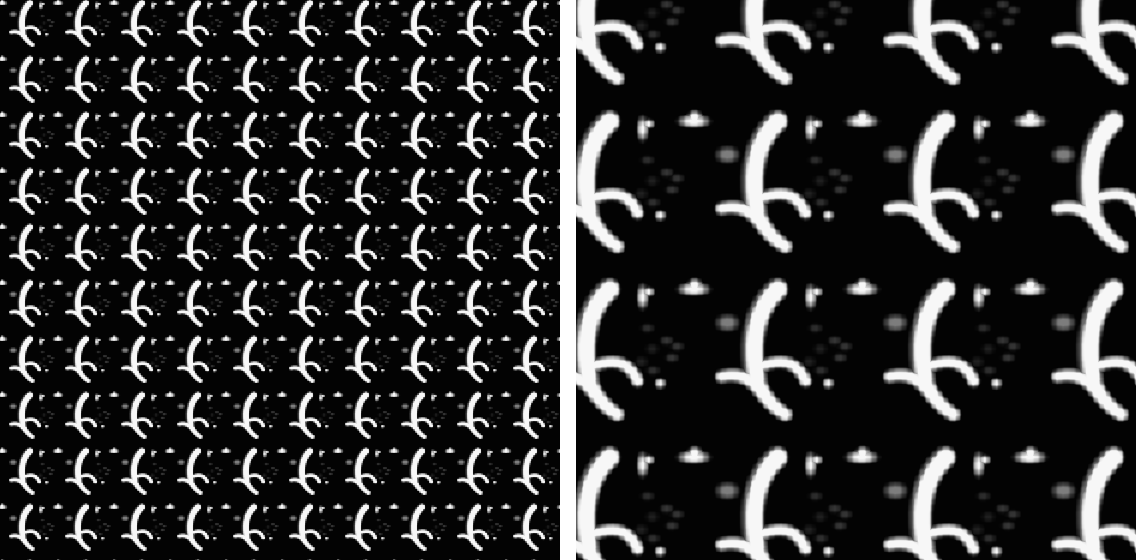
Left: the whole. Right: its middle third, enlarged.
This pattern is drawn by a Shadertoy shader. Its source:

```glsl
// A 10 by 10 grid of one brushed white glyph with stray ink specks on black.
// Strokes are tapered Bezier curves measured by distance; a softened stair
// warp gives them coarse, stepped edges. Every cell wraps, so the sheet tiles.

#define REPEATS 10.0
#define STEPS 28.0
#define STEPPING 0.65
#define EDGE 0.019
#define PAPER vec3(0.01)
#define INK vec3(0.97)
#define FAINT_SPECKS 7
#define SEAM_Y 0.08

float hash(float n) {
    return fract(sin(n * 127.1) * 43758.5453);
}

// Partly snaps a coordinate to a coarse grid while staying continuous.
vec2 stairWarp(vec2 p) {
    vec2 g = p * STEPS;
    vec2 stepped = floor(g) + smoothstep(0.2, 0.8, fract(g));
    return mix(p, stepped / STEPS, STEPPING);
}

vec2 bezier(vec2 a, vec2 b, vec2 c, float t) {
    return mix(mix(a, b, t), mix(b, c, t), t);
}

// Distance to a curved stroke whose radius runs from r.x to r.y.
float strokeDist(vec2 p, vec2 a, vec2 b, vec2 c, vec2 r) {
    const int SEGMENTS = 10;
    float d = 1e3;
    vec2 from = a;
    for (int i = 0; i < SEGMENTS; i++) {
        float t = float(i + 1) / float(SEGMENTS);
        vec2 to = bezier(a, b, c, t);
        vec2 along = to - from;
        float h = clamp(dot(p - from, along) / dot(along, along), 0.0, 1.0);
        float radius = mix(r.x, r.y, (float(i) + h) / float(SEGMENTS));
        d = min(d, length(p - from - along * h) - radius);
        from = to;
    }
    return d;
}

// Approximate distance to an ellipse, wrapped around the cell.
float speckDist(vec2 p, vec2 center, vec2 size) {
    vec2 d = p - center;
    d -= round(d);
    return (length(d / size) - 1.0) * min(size.x, size.y);
}

float coverage(float d, float soft) {
    return 1.0 - smoothstep(-soft, soft, d);
}

float spine(vec2 p) {
    return strokeDist(p, vec2(0.535, 0.945), vec2(0.345, 0.77),
                      vec2(0.41, 0.41), vec2(0.056, 0.052));
}

float glyphDist(vec2 p) {
    float d = spine(p);
    // Tail, left arm and hooked right arm
    d = min(d, strokeDist(p, vec2(0.40, 0.42), vec2(0.46, 0.27),
                          vec2(0.58, 0.20), vec2(0.048, 0.036)));
    d = min(d, strokeDist(p, vec2(0.20, 0.425), vec2(0.34, 0.46),
                          vec2(0.43, 0.34), vec2(0.032, 0.038)));
    return min(d, strokeDist(p, vec2(0.40, 0.47), vec2(0.62, 0.58),
                             vec2(0.70, 0.40), vec2(0.03, 0.033)));
}

float brightSpecks(vec2 p) {
    // Flat blob with a bump, over the cell side
    float d = speckDist(p, vec2(0.035, 0.945), vec2(0.075, 0.03));
    d = min(d, speckDist(p, vec2(0.04, 0.97), vec2(0.035, 0.03)));
    // Small upright tick with a spur
    d = min(d, speckDist(p, vec2(0.73, 0.90), vec2(0.025, 0.055)));
    d = min(d, speckDist(p, vec2(0.765, 0.93), vec2(0.025, 0.022)));
    // Dot beside the hooked arm
    return min(d, speckDist(p, vec2(0.835, 0.385), vec2(0.024)));
}

void mainImage(out vec4 fragColor, in vec2 fragCoord) {
    vec2 p = fragCoord / iResolution.xy * REPEATS;
    p = vec2(fract(p.x), fract(p.y - SEAM_Y) + SEAM_Y);
    p = stairWarp(p);
    float soft = max(EDGE, REPEATS / min(iResolution.x, iResolution.y));

    float ink = coverage(min(glyphDist(p), brightSpecks(p)), soft);

    // Dry grey fringe on the left of the spine
    ink = max(ink, 0.45 * coverage(spine(p + vec2(0.018, 0.0)), soft));

    // Grey smudge left of the spine
    float smudge = speckDist(p, vec2(0.235, 0.745), vec2(0.055, 0.04));
    ink = max(ink, 0.5 * coverage(smudge, soft * 1.4));

    // Faint dust in the gap between glyphs
    for (int i = 0; i < FAINT_SPECKS; i++) {
        float n = float(i) + 1.0;
        vec2 center = vec2(0.68, 0.42) + vec2(0.45, 0.34) * vec2(hash(n), hash(n + 31.0));
        float dust = coverage(speckDist(p, center, vec2(0.03, 0.022)), soft);
        ink = max(ink, dust * mix(0.06, 0.22, hash(n + 67.0)));
    }

    fragColor = vec4(mix(PAPER, INK, ink), 1.0);
}
```
